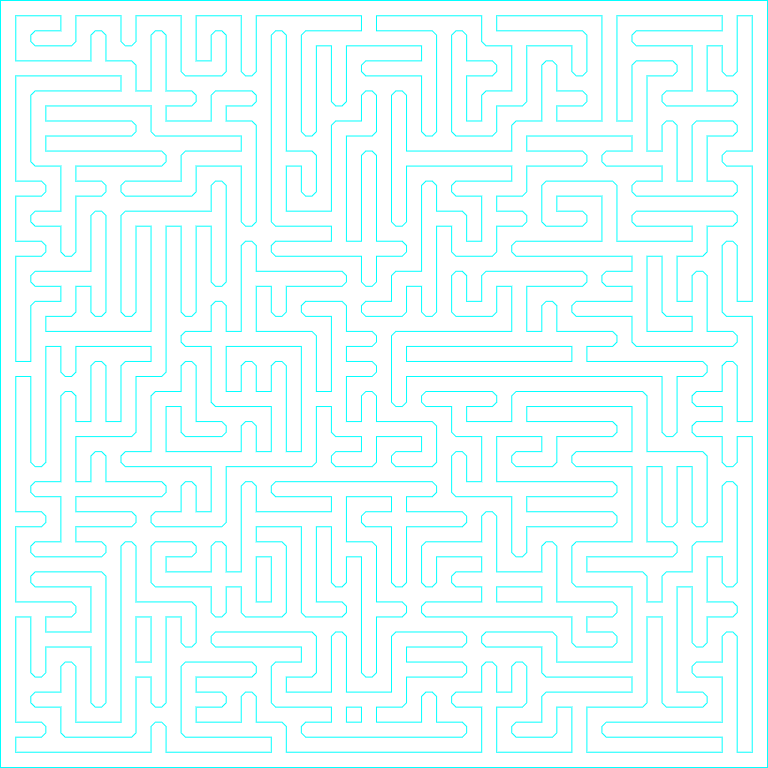
Write a WebGL 2 fragment shader that draws this pattern.

```glsl
#version 300 es
precision highp float;
// Draws a square maze as thin cyan outlines of its walls, with bevelled wall ends, on white.

uniform vec2 u_resolution;
out vec4 fragColor;

const vec3 PAPER = vec3(1.0);
const vec3 INK = vec3(0.0, 1.0, 1.0);
const int ROOMS = 25;             // rooms per side; posts run from 0 to ROOMS
const float CANVAS_CELLS = 51.1;  // canvas width in wall thicknesses
const float LINE_WIDTH = 0.066;   // in wall thicknesses
const float BEVEL = 0.29;         // corner cut, in wall thicknesses
const float CROWDING = 0.22;      // reluctance to close off a room
const float STRAIGHTNESS = 0.3;   // preference for long straight walls
const float OVERLAP_COST = 9.0;   // keeps two posts from sharing one wall
const uint SEED = 37u;

const ivec2 DIRECTIONS[4] = ivec2[4](ivec2(1, 0), ivec2(0, 1), ivec2(-1, 0), ivec2(0, -1));

uint hash(ivec2 p, uint salt) {
    uint h = uint(p.x) * 7919u + uint(p.y) * 104729u + (salt + SEED) * 31337u;
    h = (h ^ (h >> 16)) * 73244475u;
    h = (h ^ (h >> 15)) * 40503u;
    h = (h ^ (h >> 13)) * 73244475u;
    return h ^ (h >> 16);
}

float random(ivec2 p, uint salt) {
    return float(hash(p, salt) & 65535u) / 65536.0;
}

bool isBorder(ivec2 p) {
    return min(p.x, p.y) <= 0 || max(p.x, p.y) >= ROOMS;
}

// Even posts send a wall in any direction.
ivec2 freeHeading(ivec2 p) {
    return isBorder(p) ? ivec2(0) : DIRECTIONS[int(hash(p, 0u) >> 9) & 3];
}

// Walls already standing around the room beside the step, on the given side.
float roomWalls(ivec2 p, ivec2 dir, ivec2 side) {
    ivec2 beside = freeHeading(p + side);
    ivec2 ahead = freeHeading(p + dir);
    bool sideBorder = isBorder(p + side);
    bool aheadBorder = isBorder(p + dir);
    float count = float(beside == -side) + float(beside == dir) + float(ahead == side);
    return count + float(sideBorder) + float(aheadBorder);
}

// Odd posts pick the direction that suits their even neighbours best.
ivec2 wallHeading(ivec2 p) {
    if (isBorder(p) || ((p.x + p.y) & 1) == 0) return freeHeading(p);
    ivec2 best = ivec2(0);
    float lowest = 1e6;
    for (int i = 0; i < 4; i++) {
        ivec2 dir = DIRECTIONS[i];
        ivec2 side = ivec2(-dir.y, dir.x);
        ivec2 ahead = freeHeading(p + dir);
        float left = roomWalls(p, dir, side);
        float right = roomWalls(p, dir, -side);
        float cost = random(p, uint(i) + 1u) + CROWDING * (left * left + right * right);
        cost -= STRAIGHTNESS * (float(ahead == dir) + float(freeHeading(p - dir) == dir));
        cost += OVERLAP_COST * float(ahead == -dir);
        if (cost < lowest) {
            lowest = cost;
            best = dir;
        }
    }
    return best;
}

bool hasWall(ivec2 p, ivec2 dir) {
    ivec2 q = p + dir;
    return (isBorder(p) && isBorder(q)) || wallHeading(p) == dir || wallHeading(q) == -dir;
}

// Signed distance to the wall outline in the quadrant around the nearest post.
float wallDistance(vec2 position) {
    vec2 grid = position + float(ROOMS);
    vec2 nearest = floor(grid * 0.5 + 0.5);
    vec2 local = grid - 2.0 * nearest;
    vec2 a = abs(local);
    ivec2 post = ivec2(nearest);
    bool alongX = hasWall(post, ivec2(local.x < 0.0 ? -1 : 1, 0));
    bool alongY = hasWall(post, ivec2(0, local.y < 0.0 ? -1 : 1));
    if (alongX && alongY) return min(a.x, a.y) - 0.5;
    if (alongX) return a.y - 0.5;
    if (alongY) return a.x - 0.5;
    float bevel = (a.x + a.y - 1.0 + BEVEL) * 0.7071;
    return max(max(a.x, a.y) - 0.5, bevel);
}

// Share of a pixel that a line covers at the given distance.
float lineCoverage(float distance, float pixel) {
    float upper = min(distance + 0.5 * LINE_WIDTH, 0.5 * pixel);
    float lower = max(distance - 0.5 * LINE_WIDTH, -0.5 * pixel);
    return clamp((upper - lower) / pixel, 0.0, 1.0);
}

void main() {
    vec2 position = (gl_FragCoord.xy / u_resolution - 0.5) * CANVAS_CELLS;
    float pixel = CANVAS_CELLS / min(u_resolution.x, u_resolution.y);

    // Maze inside, plain frame line along the canvas edge.
    float reach = max(abs(position.x), abs(position.y));
    float frame = abs(0.5 * (CANVAS_CELLS - LINE_WIDTH) - reach);
    float distance = reach < float(ROOMS) ? abs(wallDistance(position)) : frame;

    fragColor = vec4(mix(PAPER, INK, lineCoverage(distance, pixel)), 1.0);
}
```
